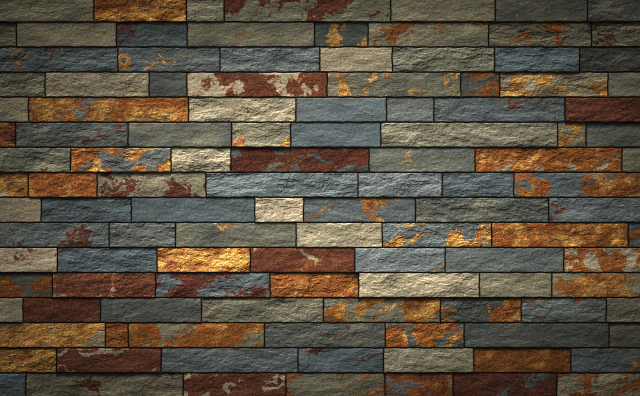
Reproduce this texture procedurally as a Shadertoy shader.

```glsl
// Draws a wall of stacked split-slate strips in greys, tans and rust, lit from above.

const float COURSE = 0.0633;      // height of one course of stone
const float FIRST_JOINT = 0.059;  // height of the lowest full joint
const float STONE_PITCH = 0.262;  // mean length of a stone
const float JITTER = 0.80;        // spread of the upright joints

const vec3 CHARCOAL = vec3(0.30, 0.31, 0.29);
const vec3 BLUE_SLATE = vec3(0.33, 0.37, 0.38);
const vec3 OLIVE = vec3(0.46, 0.44, 0.35);
const vec3 SAND = vec3(0.62, 0.56, 0.45);
const vec3 RUST = vec3(0.53, 0.29, 0.13);
const vec3 OCHRE = vec3(0.74, 0.52, 0.24);
const vec3 OXBLOOD = vec3(0.33, 0.17, 0.12);
const vec3 GAP = vec3(0.055, 0.048, 0.04);

struct Stone { vec2 id; float left, right, depth; };

float hash(vec2 cell) {
    vec3 q = fract(cell.xyx * vec3(0.1031, 0.1030, 0.0973));
    q += dot(q, q.yzx + 33.33);
    return fract((q.x + q.y) * q.z);
}

float stoneRandom(vec2 id, float salt) {
    return hash(id + salt * vec2(17.3, 41.7) + 60.0);
}

float gradientAt(vec2 cell, vec2 offset) {
    float angle = 6.2832 * hash(cell);
    return dot(vec2(cos(angle), sin(angle)), offset);
}

float noise(vec2 p) {
    vec2 i = floor(p), f = p - i;
    vec2 u = f * f * f * (f * (f * 6.0 - 15.0) + 10.0);
    vec2 e = vec2(0.0, 1.0);
    float low = mix(gradientAt(i, f), gradientAt(i + e.yx, f - e.yx), u.x);
    float high = mix(gradientAt(i + e.xy, f - e.xy), gradientAt(i + 1.0, f - 1.0), u.x);
    return 1.4 * mix(low, high, u.y);
}

float fbm(vec2 p) {
    float sum = 0.0, gain = 0.55;
    for (int k = 0; k < 5; k++) {
        sum += gain * noise(p);
        p = mat2(1.6, 1.2, -1.2, 1.6) * p + 5.3;
        gain *= 0.5;
    }
    return sum;
}

// Upright joint number i of a course, in canvas heights
float jointX(float i, float row) {
    float shift = hash(vec2(row, 7.0) + 30.0);
    return (i + shift + JITTER * (stoneRandom(vec2(i, row), 1.0) - 0.5)) * STONE_PITCH;
}

Stone stoneAt(float x, float row) {
    float i = floor(x / STONE_PITCH - hash(vec2(row, 7.0) + 30.0));
    if (x < jointX(i, row)) i -= 1.0;
    else if (x >= jointX(i + 1.0, row)) i += 1.0;
    vec2 id = vec2(i, row);
    return Stone(id, jointX(i, row), jointX(i + 1.0, row), stoneRandom(id, 2.0));
}

// Cleft surface: broad swells broken into thin terraces, plus grain
float relief(vec2 q) {
    float swell = fbm(q * vec2(11.0, 23.0));
    float layer = swell * 5.0;
    float terrace = (floor(layer) + smoothstep(0.72, 1.0, fract(layer))) / 5.0;
    return mix(swell, terrace, 0.55) + 0.16 * fbm(q * vec2(75.0, 95.0));
}

vec3 slateColour(vec2 id, vec2 q) {
    float tone = stoneRandom(id, 3.0) + 0.35 * fbm(q * vec2(12.0, 18.0));
    vec3 grey = mix(CHARCOAL, OLIVE, smoothstep(0.0, 0.5, tone));
    grey = mix(grey, SAND, smoothstep(0.45, 1.0, tone));
    return mix(grey, BLUE_SLATE, 0.8 * smoothstep(0.6, 0.85, stoneRandom(id, 4.0)));
}

// Iron staining: warped blotches with faint ring bands
vec3 addStain(vec3 colour, vec2 id, vec2 q) {
    float blotch = fbm(q * vec2(9.0, 14.0) + 1.3 * fbm(q * 11.0));
    float amount = stoneRandom(id, 5.0);
    float level = mix(0.55, -0.60, amount * amount);
    float cover = smoothstep(level - 0.05, level + 0.09, blotch + 0.12 * noise(q * 110.0));
    float warmth = fbm(q * 21.0 + 3.0) + 0.9 * (stoneRandom(id, 6.0) - 0.5);
    vec3 stain = mix(RUST, OCHRE, smoothstep(-0.15, 0.40, warmth));
    stain = mix(stain, OXBLOOD, smoothstep(0.74, 0.86, stoneRandom(id, 7.0) + 0.2 * blotch));
    stain *= 1.0 + 0.16 * sin(38.0 * blotch);
    return mix(colour, stain, 0.88 * cover);
}

void mainImage(out vec4 fragColor, in vec2 fragCoord) {
    vec2 p = fragCoord / iResolution.y;
    float pixel = 1.0 / iResolution.y;

    // Courses and stones, with slightly chipped outlines
    vec2 w = p + 0.0013 * vec2(noise(p * 48.0), noise(p * 48.0 + 9.0));
    float v = (w.y - FIRST_JOINT) / COURSE;
    float row = floor(v);
    Stone stone = stoneAt(w.x, row);
    Stone above = stoneAt(w.x, row + 1.0);
    float under = (v - row) * COURSE, over = COURSE - under;
    float side = min(w.x - stone.left, stone.right - w.x);
    float edge = min(side, min(under, over));

    // Stone face
    vec2 q = p + 7.0 * vec2(stoneRandom(stone.id, 8.0), stoneRandom(stone.id, 9.0));
    vec3 colour = addStain(slateColour(stone.id, q), stone.id, q);
    float slope = relief(q) - relief(q + vec2(-0.0014, 0.0026));
    float roughness = mix(1.3, 3.4, stoneRandom(stone.id, 10.0));
    colour *= clamp(1.0 + roughness * slope, 0.45, 1.5);
    colour *= 1.0 + 0.13 * noise(q * 190.0) + 0.25 * (stone.depth - 0.5);

    // Lit upper arris, shadow from the course above, dark joints
    float rim = smoothstep(0.001, 0.003, over) * (1.0 - smoothstep(0.003, 0.006, over));
    colour *= 1.0 + 0.25 * rim * stone.depth;
    float reach = 0.003 + 0.012 * max(above.depth - stone.depth, 0.0);
    colour *= mix(0.22, 1.0, smoothstep(0.15 * reach, 1.3 * reach, over));
    colour *= mix(0.72, 1.0, smoothstep(0.0, 0.005, min(side, under)));
    colour = mix(GAP, colour, smoothstep(0.0007 - 0.5 * pixel, 0.0011 + 0.7 * pixel, edge));

    // Light falls off toward the corners
    float radius = length(fragCoord / iResolution.xy - 0.5);
    colour *= mix(1.17, 0.50, smoothstep(0.12, 0.75, radius));
    fragColor = vec4(clamp(colour, 0.0, 1.0), 1.0);
}
```
